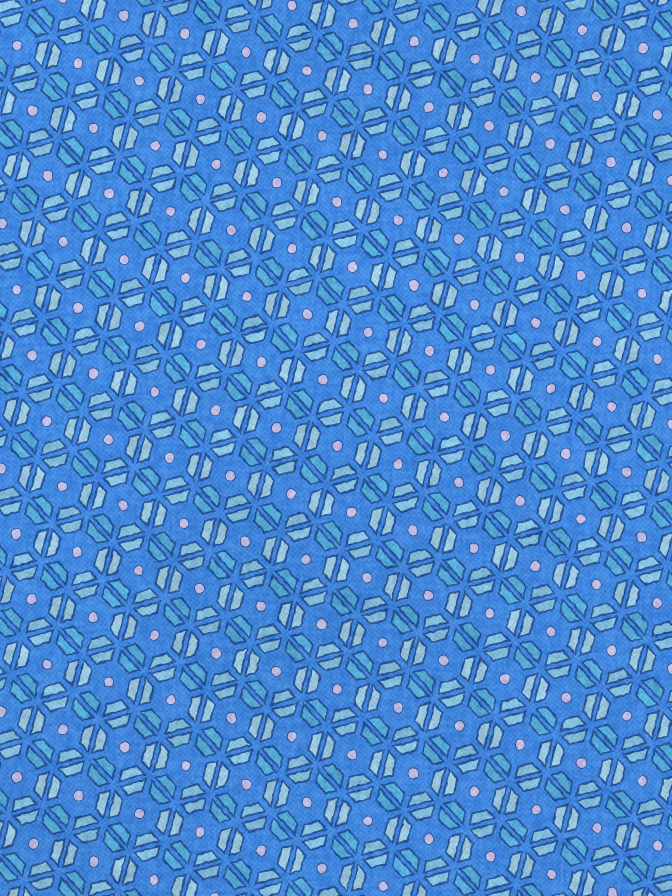
Write a Shadertoy shader that draws this pattern.

```glsl
// Printed blue cloth: a slightly skewed hexagonal lattice of lilac dots, each ringed
// by six outlined trapezoids whose colour depends on the lattice direction.
// Cells are folded into one sector for the distances; noise adds ink wear and weave.

const vec2 STEP_A = vec2(0.0681, -0.0204);   // lattice steps, in canvas heights
const vec2 STEP_B = vec2(0.0171, -0.0732);
const vec2 ORIGIN = vec2(0.3767, 0.5026);    // centre of one dot

const vec3 GROUND = vec3(0.26, 0.535, 0.88);
const vec3 INK    = vec3(0.15, 0.31, 0.58);
const vec3 PALE   = vec3(0.61, 0.79, 0.88);
const vec3 AQUA   = vec3(0.53, 0.76, 0.88);
const vec3 TEAL   = vec3(0.34, 0.68, 0.86);
const vec3 LILAC  = vec3(0.76, 0.74, 0.89);

float hash(vec2 p) {
    vec3 q = fract(vec3(p.xyx) * 0.1031);
    q += dot(q, q.yzx + 33.33);
    return fract((q.x + q.y) * q.z);
}

float noise(vec2 p) {
    vec2 i = floor(p), f = fract(p);
    f = f * f * (3.0 - 2.0 * f);
    return mix(mix(hash(i), hash(i + vec2(1, 0)), f.x),
               mix(hash(i + vec2(0, 1)), hash(i + vec2(1, 1)), f.x), f.y);
}

// Canvas position to a regular hexagonal lattice of unit spacing
vec2 toLattice(vec2 p) {
    vec2 q = inverse(mat2(STEP_A, STEP_B)) * (p - ORIGIN);
    return vec2(q.x + 0.5 * q.y, -0.866 * q.y);
}

// Offset from the nearest lattice point
vec2 hexCell(vec2 h) {
    vec2 period = vec2(1.0, 1.7320508);
    vec2 a = mod(h, period) - 0.5 * period;
    vec2 b = mod(h - 0.5 * period, period) - 0.5 * period;
    return dot(a, a) < dot(b, b) ? a : b;
}

// Trapezoid in a sector; x runs outward, y along the cell edge
float trapezoid(vec2 s, float inner, float outer, float inset) {
    float ends = inset - (0.5 * s.x - 0.866 * abs(s.y));
    return max(max(inner - s.x, s.x - outer), ends);
}

float cover(float d, float blur) {
    return 1.0 - smoothstep(-blur, blur, d);
}

// Filled shape with an inked contour
vec3 printShape(vec3 base, vec3 fill, float d, float halfLine, float blur) {
    base = mix(base, fill, cover(d, blur));
    return mix(base, INK, 0.92 * cover(abs(d) - halfLine, blur));
}

// Crossing threads with uneven brightness, centred on zero
float weave(vec2 p) {
    vec2 t = p * 1050.0;
    float crossing = sin(t.x + 0.12 * t.y) * sin(t.y - 0.12 * t.x);
    float threads = noise(p * vec2(330.0, 90.0)) + noise(p * vec2(90.0, 330.0)) - 1.0;
    return 0.5 * crossing + threads + 0.8 * (noise(p * 400.0) - 0.5);
}

void mainImage(out vec4 fragColor, in vec2 fragCoord) {
    vec2 p = fragCoord / iResolution.y;
    float blur = 0.65 / (iResolution.y * length(STEP_A));

    // Gentle cloth drift and rough printed edges
    vec2 drift = vec2(noise(p * 5.0), noise(p * 5.0 + 40.0)) - 0.5;
    vec2 h = toLattice(p + 0.003 * drift);
    vec2 cell = hexCell(h);
    vec2 id = floor((h - cell) * vec2(2.0, 1.1547) + 0.5);
    float rough = 0.022 * (noise(p * 240.0) - 0.5);

    // Pick the lattice direction whose sector holds this point
    vec2 sector = vec2(0.0);
    int side = 0;
    for (int i = 0; i < 3; i++) {
        float angle = 1.0471976 * float(i - 1);
        vec2 n = vec2(cos(angle), sin(angle));
        float along = dot(cell, n);
        if (abs(along) > abs(sector.x)) {
            sector = vec2(along, dot(cell, vec2(-n.y, n.x)));
            side = i;
        }
    }
    float facing = sign(sector.x);
    sector.x = abs(sector.x);

    // Bars: near-level, steep and diagonal pairs
    vec3 fill = side == 0 ? AQUA : side == 1 ? PALE : TEAL;
    float tint = hash(id + vec2(float(side) * 17.0, facing * 5.0) + 60.0);
    fill *= 0.95 + 0.08 * tint;
    float halfLine = 0.011 + 0.007 * noise(p * 130.0);
    float bar = trapezoid(sector, 0.312, 0.462, 0.055) + rough;
    vec3 color = printShape(GROUND, fill, bar, halfLine, blur);

    // Centre dot
    float dot0 = length(cell) - 0.078 - 0.008 * (hash(id + 90.0) - 0.5) + rough;
    color = printShape(color, LILAC, dot0, 0.007, blur);

    // Cloth grain and soft uneven light
    float light = 0.97 + 0.03 * p.y + 0.04 * (noise(p * 3.0) - 0.5);
    color = color * light + vec3(0.055, 0.06, 0.05) * weave(p);
    fragColor = vec4(clamp(color, 0.0, 1.0), 1.0);
}
```
